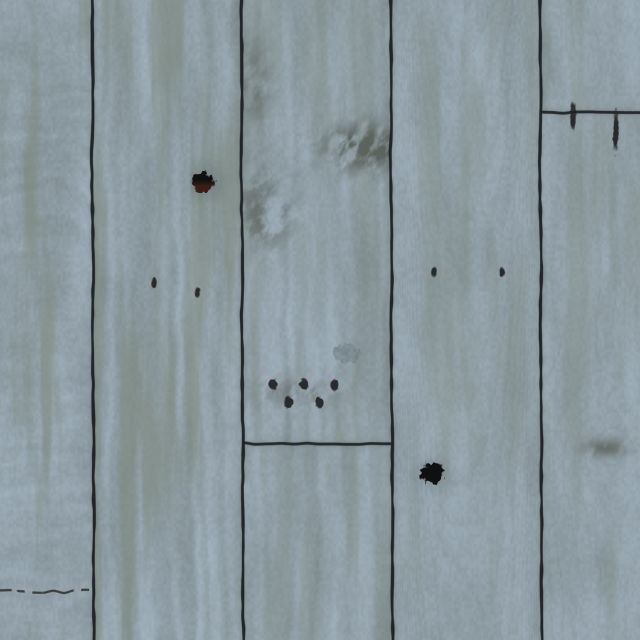
This texture is drawn by a Shadertoy shader. Its source:

```glsl
// Weathered blue-grey timber wall: upright planks split by dark seams and butt joints.
// Each plank gets its own grain field (sawn, straight, arched or knotted), built from
// value noise, then stains, knots, bored holes and nail marks are laid on top.

const float PITCH = 0.2333;      // plank width
const float FIRST_SEAM = 0.1435; // first seam at the top edge
const vec3 PALE = vec3(0.615, 0.678, 0.722);
const vec3 SHADE = vec3(0.500, 0.550, 0.568);
const vec3 MOSS = vec3(0.490, 0.535, 0.490);
const vec3 STAIN = vec3(0.330, 0.350, 0.320);
const vec3 GAP = vec3(0.110, 0.125, 0.135);
const vec3 RUST = vec3(0.230, 0.120, 0.085);

float hash(vec2 p) {
    vec3 q = fract(p.xyx * vec3(0.1031, 0.1030, 0.0973));
    q += dot(q, q.yzx + 33.33);
    return fract((q.x + q.y) * q.z);
}

float noise(vec2 p) {
    vec2 i = floor(p), f = fract(p);
    f = f * f * (3.0 - 2.0 * f);
    return mix(mix(hash(i), hash(i + vec2(1, 0)), f.x),
               mix(hash(i + vec2(0, 1)), hash(i + vec2(1, 1)), f.x), f.y);
}

float fbm(vec2 p) {
    float sum = 0.0, amp = 0.5;
    for (int i = 0; i < 4; i++) {
        sum += amp * noise(p);
        p = p * 2.03 + 17.3;
        amp *= 0.5;
    }
    return sum / 0.9375;
}

// Soft elliptical patch, 1 at its centre
float blob(vec2 p, vec2 centre, vec2 radius) {
    vec2 d = (p - centre) / radius;
    return exp(-dot(d, d));
}

// Crisp ellipse with a ragged rim
float pit(vec2 p, vec2 centre, vec2 radius, float px) {
    float d = length((p - centre) / radius) + 0.5 * (noise(p * 230.0) - 0.5);
    float soft = 1.2 * px / min(radius.x, radius.y);
    return 1.0 - smoothstep(1.0 - soft, 1.0 + soft, d);
}

float stroke(float dist, float halfWidth, float px) {
    return 1.0 - smoothstep(halfWidth - px, halfWidth + px, abs(dist));
}

// Growth rings: slow ramp ending in a dark line
float rings(float field) {
    float f = fract(field);
    return 0.32 + 0.5 * f * f * f * (1.0 - smoothstep(0.9, 1.0, f));
}

// Darkness of the grain, about 0.45 on average
float grain(vec2 p, float id, float seed) {
    float warp = fbm(p * vec2(14.0, 5.0) + seed);
    float fibre = noise(vec2(p.x * 85.0 + warp * 3.0, p.y * 2.0) + seed);
    if (id < 0.0) { // rough cross-cut saw marks
        float slope = p.y - 0.22 * p.x + 0.6 * p.x * p.x;
        float marks = noise(vec2(p.x * 9.0, slope * 65.0 + warp * 4.0));
        return mix(marks, fbm(vec2(p.x * 35.0, slope * 150.0)), 0.5);
    }
    if (id == 2.0) { // nested arches
        float dx = p.x / PITCH - 0.52;
        float arch = 2.2 * dx * dx + 18.0 * dx * dx * dx * dx - p.y;
        return mix(rings(arch * 8.0 + warp * 2.2), fibre, 0.3);
    }
    if (id == 3.0) { // wavy rings drawn round a knot
        float bulge = blob(p, vec2(0.10, 0.305), vec2(0.055, 0.06));
        return mix(rings(p.x * 26.0 + bulge * 3.0 + warp * 3.5), fibre, 0.35);
    }
    return fibre;
}

// Nail marks: a pair, a zigzag cluster or long rust streaks, by plank
float nails(vec2 p, float id, float px) {
    float mark = 0.0;
    int count = id == 1.0 ? 5 : (id < 0.0 ? 0 : 2);
    for (int n = 0; n < count; n++) {
        float i = float(n);
        vec2 centre = mix(vec2(0.095 + 0.068 * i, 0.558 - 0.015 * i),
                          vec2(0.066 + 0.106 * i, 0.575), id * 0.5);
        vec2 radius = vec2(0.004, 0.0075);
        if (id == 1.0) centre = vec2(0.048 + 0.024 * i, 0.399 - 0.028 * mod(i, 2.0));
        if (id == 1.0) radius = vec2(0.0065, 0.0085);
        if (id == 3.0) centre = vec2(0.051 + 0.067 * i, 0.820 - 0.026 * i);
        if (id == 3.0) radius = vec2(0.0045, 0.019 + 0.010 * i);
        mark = max(mark, pit(p, centre, radius, px));
    }
    return mark;
}

void mainImage(out vec4 fragColor, in vec2 fragCoord) {
    vec2 uv = fragCoord / iResolution.y;
    float px = 0.8 / iResolution.y;

    // Plank index and position inside it
    float wobble = 0.0025 * (noise(vec2(uv.y * 16.0, 3.0)) - 0.5);
    float s = (uv.x - FIRST_SEAM - 0.0035 * (1.0 - uv.y) + wobble) / PITCH;
    float id = floor(s);
    vec2 p = vec2(fract(s) * PITCH, uv.y);
    float jointY = id == 1.0 ? 0.307 : (id == 3.0 ? 0.824 : -1.0);
    float seed = id * 7.3 + 3.1 * step(p.y, jointY);

    // Weathered paint and grain
    float cloud = fbm(p * vec2(22.0, 7.0) + seed * 3.0);
    float speck = noise(uv * vec2(260.0, 190.0));
    float tone = 0.42 + 0.55 * (grain(p, id, seed) - 0.45) + 0.9 * (cloud - 0.5) + 0.3 * (speck - 0.5);
    vec3 col = mix(PALE, SHADE, clamp(tone, -0.1, 1.35));
    float moss = smoothstep(0.45, 0.75, fbm(vec2(p.x * 38.0, p.y * 3.0) + seed + 9.0));
    col = mix(col, MOSS, moss * (id < 1.0 ? 0.6 : 0.3));

    // Dark smears and a grey knot on the second full plank, a knot on the last
    float smear = fbm(vec2(uv.x * 60.0 - uv.y * 25.0, uv.y * 45.0));
    float dirt = 0.0;
    if (id == 1.0) {
        dirt = blob(p, vec2(0.195, 0.770), vec2(0.065, 0.035)) + 0.6 * blob(p, vec2(0.035, 0.67), vec2(0.045, 0.065))
             + 0.45 * blob(p, vec2(0.02, 0.87), vec2(0.025, 0.06)) + 0.4 * blob(p, vec2(0.08, 0.385), vec2(0.07, 0.025));
        col = mix(col, SHADE * 0.85, 0.65 * pit(p, vec2(0.165, 0.447), vec2(0.022, 0.015), px) * (0.5 + speck * 0.5));
    }
    if (id == 3.0) dirt = 0.6 * blob(p, vec2(0.10, 0.30), vec2(0.035, 0.014));
    col = mix(col, STAIN, clamp(dirt * smoothstep(0.25, 0.7, smear) * 1.2, 0.0, 0.85));

    // Bored holes on alternate planks, rusty at the lower side
    if (id == 0.0 || id == 2.0) {
        vec2 centre = mix(vec2(0.174, 0.715), vec2(0.063, 0.260), id * 0.5);
        float rim = blob(p, centre, vec2(0.026));
        vec3 inside = mix(GAP * 0.5, RUST, (1.0 - id * 0.5) * smoothstep(0.006, -0.008, p.y - centre.y));
        col = mix(col * (1.0 - 0.15 * rim), inside, pit(p, centre, vec2(0.0175, 0.0155), px));
    }
    col = mix(col, mix(GAP, RUST, 0.35 * speck), 0.92 * nails(p, id, px));

    // Seams, butt joints and a broken crack, with worn edges
    float rough = noise(vec2(uv.y * 55.0, id + 5.0));
    float seam = min(p.x, PITCH - p.x);
    float joint = p.y - jointY + 0.003 * (noise(vec2(uv.x * 50.0, 2.0)) - 0.5);
    float edge = min(seam, abs(joint));
    col = mix(col, STAIN, 0.5 * exp(-edge / 0.0035) * (0.4 + rough));
    col = mix(col, GAP, 0.95 * stroke(seam, 0.0016 + 0.0014 * rough, px));
    col = mix(col, GAP, 0.9 * stroke(joint, 0.0022, px));
    float crack = p.y - 0.0755 + 0.006 * (noise(vec2(uv.x * 60.0, 8.0)) - 0.5);
    float broken = smoothstep(0.3, 0.55, noise(vec2(uv.x * 90.0, 1.0)));
    if (id < 0.0) col = mix(col, STAIN * 0.7, broken * stroke(crack, 0.0018, px));

    fragColor = vec4(col, 1.0);
}
```
